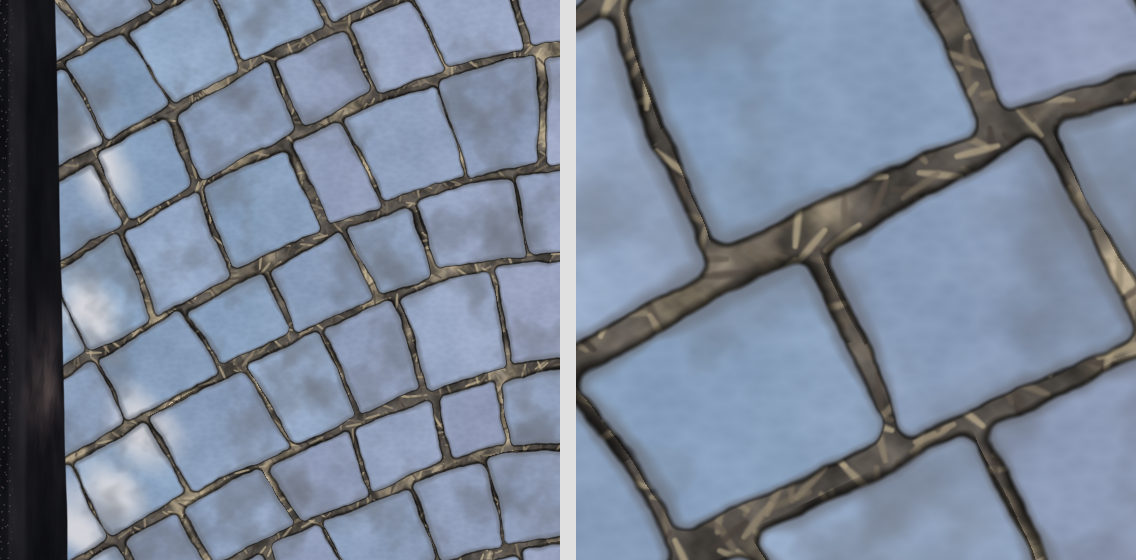
Left: the whole. Right: its middle third, enlarged.
This texture is drawn by a Shadertoy shader. Its source:

```glsl
const float ROW_HEIGHT = 0.176;
const float STONE_WIDTH = 0.158;
const float ROW_SHIFT = 0.71;
const float ARC_CENTER = 1.05;
const float CORNER_RADIUS = 0.010;
const float BLADE_WIDTH = 0.0034;
const vec3 STONE_BLUE = vec3(0.525, 0.63, 0.745);
const vec3 STONE_VIOLET = vec3(0.59, 0.63, 0.74);
const vec3 STONE_RIM = vec3(0.41, 0.43, 0.47);
const vec3 SUNLIT = vec3(0.84, 0.84, 0.86);
const vec3 SOIL = vec3(0.33, 0.31, 0.29);
const vec3 SAND = vec3(0.64, 0.59, 0.50);
const vec3 STRAW_DARK = vec3(0.24, 0.21, 0.20);
const vec3 STRAW_PALE = vec3(0.78, 0.72, 0.59);
const vec3 WALL = vec3(0.065, 0.067, 0.085);
const vec3 WALL_BAND = vec3(0.115, 0.115, 0.135);
const vec3 RUST = vec3(0.27, 0.22, 0.20);

float hash(vec2 p) {
    return fract(sin(dot(p, vec2(127.1, 311.7))) * 43758.545);
}

vec2 hash2(vec2 p) {
    return vec2(hash(p), hash(p + 57.3));
}

// Layered sines, roughly -1 to 1
float ripples(vec2 p) {
    float sum = 0.0, amp = 0.5;
    for (int i = 0; i < 5; i++) {
        p = mat2(0.8, 0.6, -0.6, 0.8) * p * 1.8 + 1.3;
        sum += amp * sin(p.x + 1.5 * sin(p.y));
        amp *= 0.6;
    }
    return sum;
}

// Cellular noise: distance to the nearest scattered point
float cells(vec2 p) {
    vec2 id = floor(p);
    float best = 2.0;
    for (int y = -1; y <= 1; y++)
    for (int x = -1; x <= 1; x++) {
        vec2 c = id + vec2(x, y);
        best = min(best, length(c + hash2(c) - p));
    }
    return best;
}

// Joint between neighbours, shifted and tilted at random
float joint(float i, float seed, float across) {
    vec2 h = hash2(vec2(i, seed)) - 0.5;
    return i + 0.32 * h.x + 0.30 * h.y * across;
}

// Slot index and distances to its lower and upper joints
vec3 slot(float t, float seed, float across) {
    float i = floor(t);
    if (t < joint(i, seed, across)) i -= 1.0;
    else if (t > joint(i + 1.0, seed, across)) i += 1.0;
    return vec3(i, t - joint(i, seed, across), joint(i + 1.0, seed, across) - t);
}

// Signed depth inside a stone, signed height in its row, stone id
vec4 paving(vec2 p) {
    float dx = ARC_CENTER - p.x;
    float arc = sqrt(0.4 * dx * dx + 0.08);
    float slope = 0.4 * dx / arc;
    float v = (p.y + arc) / ROW_HEIGHT - ROW_SHIFT;
    vec3 row = slot(v, 3.0, 0.0);
    float rise = v - row.x - 0.5;
    float foot = p.x + rise * ROW_HEIGHT * slope / (1.0 + slope * slope);
    float u = foot * 1.12 / STONE_WIDTH + 5.0 * hash(vec2(row.x, 9.0));
    vec3 col = slot(u, row.x * 17.0 + 5.0, rise);
    vec2 id = vec2(col.x, row.x);
    vec4 h = vec4(hash2(id), hash2(id + 31.0));
    vec4 inset = 0.002 + 0.010 * h * h;
    vec2 tilt = 0.010 * (hash2(id + 77.0) - 0.5) * (col.y - col.z);
    vec2 sides = col.yz * STONE_WIDTH - inset.xy;
    vec2 ends = row.yz * ROW_HEIGHT * inversesqrt(1.0 + slope * slope) - inset.zw - 0.003 + tilt;
    vec2 depth = vec2(min(sides.x, sides.y), min(ends.x, ends.y));
    float rounded = CORNER_RADIUS - length(max(CORNER_RADIUS - depth, 0.0));
    return vec4(min(min(depth.x, depth.y), rounded), ends.y - ends.x, id);
}

// Dry blades lying over blotchy soil
vec3 straw(vec2 p) {
    vec3 color = mix(SOIL, SAND, smoothstep(-0.1, 0.9, ripples(p * 13.0)));
    color *= 0.95 + 0.35 * ripples(p * 34.0);
    for (int layer = 0; layer < 2; layer++) {
        vec2 q = p * 40.0 + float(layer) * 7.37;
        for (int y = -1; y <= 1; y++)
        for (int x = -1; x <= 1; x++) {
            vec2 c = floor(q) + vec2(x, y);
            vec2 h = hash2(c + 13.0);
            float angle = 6.283 * h.x;
            vec2 along = vec2(cos(angle), sin(angle));
            vec2 r = q - c - hash2(c);
            float t = clamp(dot(r, along), -0.5, 0.5);
            float d = length(r - along * t) / 40.0;
            float taper = BLADE_WIDTH * (1.0 - 1.2 * t * t);
            vec3 blade = mix(STRAW_DARK, STRAW_PALE, h.y);
            color = mix(color, blade, 0.7 * (1.0 - smoothstep(0.2, 1.1, d / taper)));
        }
    }
    return color;
}

vec3 stoneColor(vec2 p, vec2 id, float depth) {
    float violet = clamp(0.15 + 0.8 * p.x + 0.6 * (hash(id) - 0.5), 0.0, 1.0);
    vec3 color = mix(STONE_BLUE, STONE_VIOLET, violet);
    color += 0.06 * (hash(id + 8.0) - 0.5) + 0.028 * ripples(p * 8.0 + id);
    color += 0.03 * (cells(p * vec2(70.0, 110.0)) - 0.45) + 0.018 * ripples(p * 30.0);
    // Dappled sunlight beside the wall
    for (int i = 0; i < 5; i++) {
        float k = float(i);
        vec2 r = p - vec2(0.2 + 0.06 * sin(k * 2.0 + 4.2), 0.06 + 0.02 * k + 0.035 * k * k);
        r += 0.014 * vec2(ripples(p * 9.0 + k), ripples(p * 8.0 - k));
        r.x += 0.35 * r.y;
        color = mix(color, SUNLIT, 0.95 * (1.0 - smoothstep(0.01, 0.088, length(r * vec2(1.2, 0.8)))));
    }
    // Worn rim and grey stains reaching inward
    float reach = 0.010 + 0.012 * max(ripples(p * 10.0 + 4.0), -0.4);
    color = mix(color, STONE_RIM, 0.75 * (1.0 - smoothstep(0.0, reach, depth)));
    float stain = smoothstep(0.3, 1.0, ripples(p * 7.0 + 9.0)) * (1.0 - smoothstep(0.0, 0.04, depth));
    return mix(color, STONE_RIM, 0.6 * stain);
}

vec3 wallColor(vec2 p) {
    float band = smoothstep(0.012, 0.018, p.x) * (1.0 - smoothstep(0.040, 0.052, p.x));
    vec3 color = mix(WALL, WALL_BAND, band) + 0.018 * ripples(p * vec2(40.0, 9.0));
    vec2 r = (p - vec2(0.08, 0.31)) * vec2(30.0, 9.0);
    color += RUST * exp(-dot(r, r)) * (0.5 + 0.4 * ripples(p * vec2(45.0, 12.0)));
    float speck = 1.0 - smoothstep(0.08, 0.2, cells(p * 85.0));
    return color + RUST * 0.6 * speck * (1.0 - smoothstep(0.01, 0.03, p.x));
}

void mainImage(out vec4 fragColor, in vec2 fragCoord) {
    vec2 p = fragCoord / iResolution.y;
    float soft = max(0.0018, 1.0 / iResolution.y);
    vec2 warped = p + 0.006 * vec2(ripples(p * 6.0), ripples(p * 6.0 + 20.0));
    vec4 stone = paving(warped);
    float depth = stone.x + 0.0022 * ripples(p * 24.0);

    // Straw joints, with a dark crack and shadow beside each stone
    vec3 color = straw(p);
    float shade = (stone.y > 0.0 ? 0.004 : 0.007) * (1.0 + 0.6 * ripples(p * 12.0));
    color *= mix(0.3, 1.0, smoothstep(0.0, shade, -depth));
    color = mix(color, stoneColor(p, stone.zw, depth), smoothstep(-soft, soft, depth));

    // Wall along the left side
    float wallEdge = mix(0.121, 0.098, p.y) + 0.001 * ripples(p * 8.0);
    color = mix(wallColor(p), color, smoothstep(-soft, soft, p.x - wallEdge));
    fragColor = vec4(clamp(color, 0.0, 1.0), 1.0);
}
```
